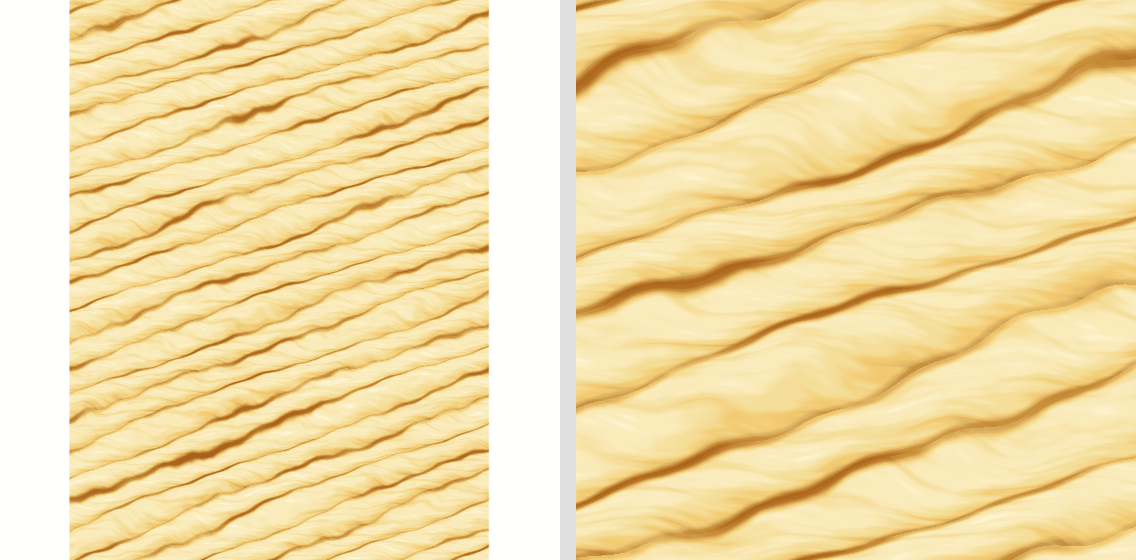
Left: the whole. Right: its middle third, enlarged.
Reproduce this texture procedurally as a Shadertoy shader.

```glsl
const float LEFT = 0.124, RIGHT = 0.873;       // sides of the yarn panel
const float PITCH = 0.049;                     // vertical distance between strands
const float SLOPE_LOW = 0.42, SLOPE_HIGH = 0.31;
const float PLY_LENGTH = 0.058, PLY_LEAN = 2.0;
const float GROOVE_MIN = 0.07, GROOVE_MAX = 0.15;
const float GAP_EDGE = 2.0, GAP_CENTER = 0.36; // the one deep opening
const float TAU = 6.2831853;

const vec3 PAPER = vec3(1.0, 1.0, 0.995);
const vec3 UMBER = vec3(0.66, 0.38, 0.10);
const vec3 BROWN = vec3(0.79, 0.56, 0.23);
const vec3 TAN   = vec3(0.87, 0.71, 0.40);
const vec3 GOLD  = vec3(0.95, 0.79, 0.44);
const vec3 STRAW = vec3(0.96, 0.87, 0.60);
const vec3 CREAM = vec3(0.98, 0.92, 0.73);
const vec3 SHINE = vec3(1.0, 0.97, 0.85);

float hash(vec2 p) {
    return fract(sin(dot(p, vec2(127.1, 311.7))) * 43758.55);
}

// Distance to the nearest scattered point
float cellular(vec2 p) {
    vec2 cell = floor(p);
    float nearest = 2.0;
    for (int j = -1; j <= 1; j++)
        for (int i = -1; i <= 1; i++) {
            vec2 c = cell + vec2(i, j);
            vec2 point = c + vec2(hash(c), hash(c + 37.3));
            nearest = min(nearest, distance(p, point));
        }
    return nearest;
}

// Strand number (whole part) and position across it (fraction)
float strandCoord(vec2 p) {
    float slope = mix(SLOPE_LOW, SLOPE_HIGH, p.y);
    float v = (p.y - slope * (p.x - LEFT)) / PITCH;
    v += 0.09 * sin(4.1 * v + 5.0 * p.x);
    v += 0.12 * sin(11.0 * p.x + 1.7 * v) + 0.06 * sin(31.0 * p.x - 2.3 * v);
    return v + 0.035 * sin(TAU * p.x / PLY_LENGTH + 2.6 * v);
}

vec3 yarnRamp(float tone) {
    vec3 c = mix(UMBER, BROWN, smoothstep(0.0, 0.16, tone));
    c = mix(c, TAN, smoothstep(0.16, 0.32, tone));
    c = mix(c, GOLD, smoothstep(0.32, 0.46, tone));
    c = mix(c, STRAW, smoothstep(0.46, 0.66, tone));
    c = mix(c, CREAM, smoothstep(0.66, 0.86, tone));
    return mix(c, SHINE, smoothstep(0.88, 1.08, tone));
}

vec3 yarn(vec2 p) {
    float v = strandCoord(p);
    float strand = floor(v), across = v - strand;
    float edge = floor(v + 0.5), edgeDist = abs(v - edge);
    float seed = hash(vec2(strand, 4.0));

    // Rounded strand, lit from above
    float tone = 0.49 + 0.35 * smoothstep(0.02, 0.55, across);
    tone -= 0.10 * smoothstep(0.75, 1.0, across);
    tone += 0.06 * (seed - 0.5);

    // Twisted plies
    float twist = p.x / PLY_LENGTH + PLY_LEAN * across + 7.0 * seed;
    twist += 0.22 * sin(27.0 * p.x + 9.0 * strand);
    float ply = abs(sin(0.5 * TAU * twist));
    tone += 0.17 * (sqrt(ply) - 0.72);

    // Fibres along the plies, and soft uneven light
    vec2 fibre = vec2(p.x * 14.0 + 5.0 * strand, twist * 3.0);
    tone += 0.22 * (0.45 - cellular(fibre));
    tone += 0.16 * (0.45 - cellular(fibre * vec2(3.2, 2.0) + 19.0));
    tone += 0.035 * sin(9.0 * p.x + 6.0 * p.y) * sin(13.0 * p.y - 5.0 * p.x);

    // Grooves that fade in and out along each edge
    float phase = TAU * hash(vec2(edge, 9.0));
    float wave = 0.5 + 0.3 * sin(13.0 * p.x + phase) + 0.2 * sin(37.0 * p.x + 2.0 * phase);
    float depth = mix(0.38, 0.92, smoothstep(0.15, 0.85, wave));
    float width = mix(GROOVE_MIN, GROOVE_MAX, wave);

    // Deep opening along one edge
    float offset = (p.x - GAP_CENTER) / 0.19;
    float gap = exp(-offset * offset) * (1.0 - step(0.5, abs(edge - GAP_EDGE)));
    depth = mix(depth, 1.0, gap);
    width += 0.13 * gap;

    width *= 0.8 + 0.5 * cellular(vec2(p.x * 50.0, edge * 3.7));
    tone *= 1.0 - depth * (1.0 - smoothstep(0.15 * width, width, edgeDist));
    return yarnRamp(tone);
}

void mainImage(out vec4 fragColor, in vec2 fragCoord) {
    vec2 p = fragCoord / iResolution.xy;
    float blur = 1.0 / iResolution.x;
    float panel = smoothstep(LEFT - blur, LEFT + blur, p.x)
                * (1.0 - smoothstep(RIGHT - blur, RIGHT + blur, p.x));
    fragColor = vec4(mix(PAPER, yarn(p), panel), 1.0);
}
```
